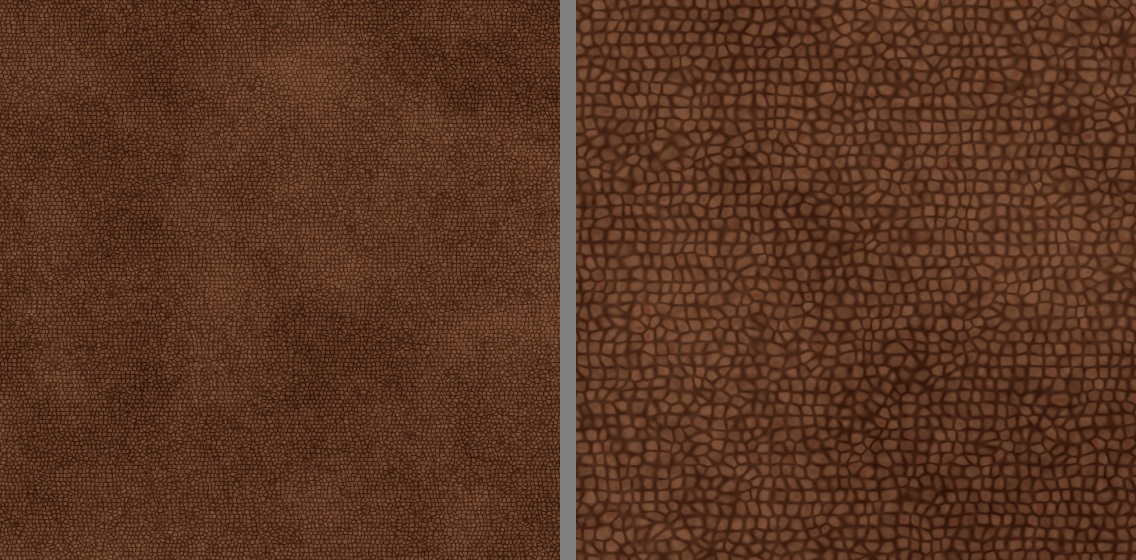
Left: the whole. Right: its middle third, enlarged.
Write a three.js fragment shader that draws this texture.

```glsl
// Brown loop-pile carpet: rows of small yarn loops drawn as jittered cells,
// with rounded tops and uneven dark gaps between them, fibre grain, a few
// rust flecks and faint, ragged worn patches from layered noise.

varying vec2 vUv;

float hash(vec2 p) {
  return fract(sin(dot(p, vec2(127.1, 311.7))) * 43758.5453);
}

vec2 hash2(vec2 p) {
  return vec2(hash(p), hash(p + 57.3));
}

float noise(vec2 p) {
  vec2 cell = floor(p);
  vec2 f = fract(p);
  f = f * f * (3.0 - 2.0 * f);
  float low = mix(hash(cell), hash(cell + vec2(1.0, 0.0)), f.x);
  float high = mix(hash(cell + vec2(0.0, 1.0)), hash(cell + 1.0), f.x);
  return mix(low, high, f.y);
}

float fbm(vec2 p) {
  float sum = 0.0;
  float total = 0.0;
  float amplitude = 0.5;
  for (int i = 0; i < 5; i++) {
    sum += amplitude * noise(p);
    total += amplitude;
    p = mat2(0.8, 0.6, -0.6, 0.8) * p * 2.05 + 13.7;
    amplitude *= 0.62;
  }
  return sum / total;
}

// Returns the gap distance (x), the distance to the loop center (y)
// and the random value of the nearest loop (z).
vec3 yarnLoops(vec2 p, float disorder) {
  float nearest = 9.0;
  float second = 9.0;
  float id = 0.0;
  for (int j = -1; j <= 1; j++) {
    float row = floor(p.y) + float(j);
    float shift = hash(vec2(row, 4.7));
    float column = floor(p.x + shift);
    for (int i = -1; i <= 1; i++) {
      vec2 cell = vec2(column + float(i), row);
      vec2 jitter = (hash2(cell) - 0.5) * mix(vec2(0.5, 0.16), vec2(0.8, 0.7), disorder);
      vec2 center = cell + 0.5 + jitter - vec2(shift, 0.0);
      float d = length((p - center) * vec2(0.93, 1.1));
      if (d < nearest) {
        second = nearest;
        nearest = d;
        id = hash(cell + 91.4);
      } else {
        second = min(second, d);
      }
    }
  }
  return vec3(second - nearest, nearest, id);
}

void main() {
  // Loops wander slightly and lose their row order in places
  float disorder = smoothstep(0.25, 0.7, noise(vUv * vec2(26.0, 40.0) + 8.0));
  vec2 wander = vec2(noise(vUv * 70.0), noise(vUv * 70.0 + 31.0)) - 0.5;
  vec2 weave = vUv * vec2(130.0, 136.0) + wander * vec2(0.7, 0.4);
  vec3 loops = yarnLoops(weave, disorder);

  // Rounded loop tops with gaps of uneven width
  float gapWidth = mix(0.32, 0.68, noise(vUv * 95.0 + 5.0));
  float top = smoothstep(0.0, gapWidth, loops.x);
  top *= 1.0 - 0.6 * smoothstep(0.32, 0.75, loops.y);

  // Fibres and worn patches
  float fibre = noise(vUv * vec2(310.0, 280.0)) - 0.5;
  float wear = fbm(vUv * 6.5 + 2.4) - 0.5;
  float tone = 0.23 + 0.63 * top + 0.24 * (loops.z - 0.5) * top;
  tone += 0.32 * fibre + 0.68 * wear;

  vec3 shadowBrown = vec3(0.20, 0.085, 0.035);
  vec3 yarnBrown = vec3(0.47, 0.305, 0.205);
  vec3 color = mix(shadowBrown, yarnBrown, clamp(tone, -0.1, 1.08));

  // Scattered rust flecks in the yarn
  float fleck = smoothstep(0.8, 0.95, noise(vUv * 210.0 + 17.0));
  color = mix(color, vec3(0.43, 0.18, 0.10), 0.5 * fleck * top);

  gl_FragColor = vec4(color, 1.0);
}
```
